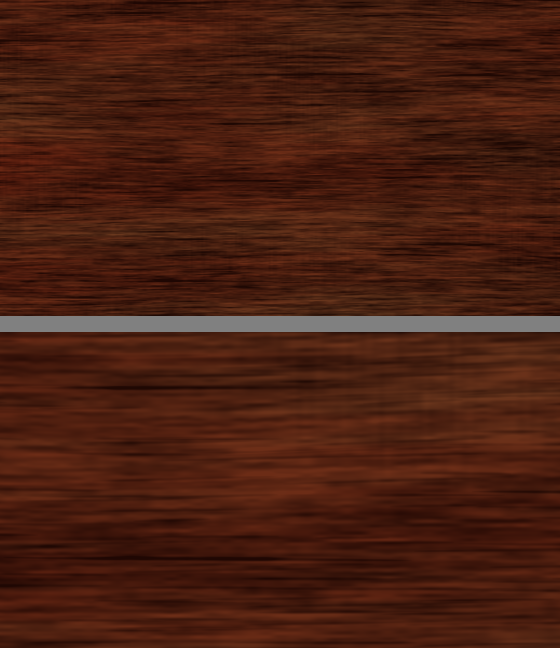
Top, the full canvas; bottom, a detail of the centre.
Reproduce this texture procedurally as a Shadertoy shader.

```glsl
// Dark reddish-brown wood plank with fine horizontal grain, cracks and faint saw marks.

float hash(vec2 p) {
    vec3 q = fract(p.xyx * vec3(0.1031, 0.1030, 0.0973));
    q += dot(q, q.yzx + 33.33);
    return fract((q.x + q.y) * q.z);
}

// Value noise, centred on zero
float noise(vec2 p) {
    vec2 cell = floor(p), f = fract(p);
    f = f * f * (3.0 - 2.0 * f);
    float low = mix(hash(cell), hash(cell + vec2(1, 0)), f.x);
    float high = mix(hash(cell + vec2(0, 1)), hash(cell + vec2(1, 1)), f.x);
    return mix(low, high, f.y) - 0.5;
}

float layered(vec2 p) {
    return noise(p) * 0.6 + noise(p * 2.1 + 17.3) * 0.4 + noise(p * 4.3 + 41.7) * 0.25;
}

// Cellular streaks: one tapered horizontal line in some of the cells
float streaks(vec2 p, float share, float width, float soft) {
    vec2 cell = floor(p);
    float dark = 0.0;
    for (int j = -1; j <= 1; j++)
    for (int i = -1; i <= 1; i++) {
        vec2 id = cell + vec2(i, j);
        float keep = step(hash(id + 91.0), share);
        vec2 centre = id + vec2(hash(id + 7.0), hash(id + 23.0));
        vec2 d = p - centre;
        d.y += d.x * (hash(id + 53.0) - 0.5) * 0.4;
        float along = abs(d.x) / mix(0.35, 0.95, hash(id + 67.0));
        float taper = max(1.0 - along * along, 0.0);
        float line = 1.0 - smoothstep(0.0, width * taper + soft, abs(d.y));
        dark = max(dark, keep * line * sqrt(taper));
    }
    return dark;
}

void mainImage(out vec4 fragColor, in vec2 fragCoord) {
    vec2 uv = fragCoord / iResolution.xy;
    vec2 p = fragCoord / iResolution.y;
    float pixel = 1.0 / iResolution.y;

    // Slight bending of the grain
    vec2 g = p;
    g.y += 0.004 * sin(p.x * 2.7 + p.y * 9.0) + 0.001 * sin(p.x * 9.3 - p.y * 21.0);
    g.y += 0.014 * noise(p * vec2(1.6, 5.0) + 5.0);

    // Broad light and dark bands, with smoky patches
    float bands = 0.07 * cos((g.y - 0.6) * 20.9 + 0.6 * sin(p.x * 2.3));
    float smoke = layered(g * vec2(2.0, 9.0) + 31.0);
    float tone = 0.615 + bands + 0.33 * smoke;
    tone -= 0.16 * smoothstep(0.08, 0.42, layered(g * vec2(4.0, 13.0) + 63.0));
    tone -= 0.07 * smoothstep(0.7, 1.0, uv.x);

    // Long streaks, then thin crisp fibres that dominate
    tone += 0.17 * noise(g * vec2(2.5, 38.0) + 11.0);
    tone += 0.16 * noise(g * vec2(4.0, 80.0) + 47.0);
    tone += 0.40 * noise(g * vec2(8.0, 160.0) + 83.0);
    tone += 0.38 * noise(g * vec2(22.0, 250.0) + 29.0);
    tone += 0.16 * noise(g * vec2(70.0, 270.0) + 57.0);

    // Short pores, and thin cracks that gather in the dark bands
    tone -= 0.20 * streaks(g * vec2(9.0, 105.0), 0.42, 0.12, 0.08 + 90.0 * pixel);
    float gather = smoothstep(0.12, -0.2, smoke + bands * 2.0);
    float crack = streaks(g * vec2(3.2, 36.0) + 3.0, 0.2, 0.08, 0.02 + 28.0 * pixel);
    tone -= 0.45 * crack * mix(0.12, 1.0, gather);

    // Faint saw marks across the grain
    float sawn = smoothstep(-0.1, 0.3, noise(p * vec2(3.0, 5.0) + 71.0));
    tone += 0.07 * sawn * noise(p * vec2(150.0, 12.0));

    // Colour ramp, drifting between red and brown
    tone = clamp(tone, 0.06, 1.0);
    vec3 colour = mix(vec3(0.10, 0.022, 0.008), vec3(0.42, 0.190, 0.098), tone);
    float brown = noise(g * vec2(1.8, 8.0) + 19.0) + 0.5 * noise(g * vec2(5.0, 90.0) + 37.0);
    brown += 0.15 * cos((g.y - 0.6) * 20.9) - 0.15 * smoothstep(0.25, 0.0, uv.x);
    colour *= 1.0 + brown * vec3(-0.03, 0.28, 0.34);

    fragColor = vec4(colour, 1.0);
}
```
